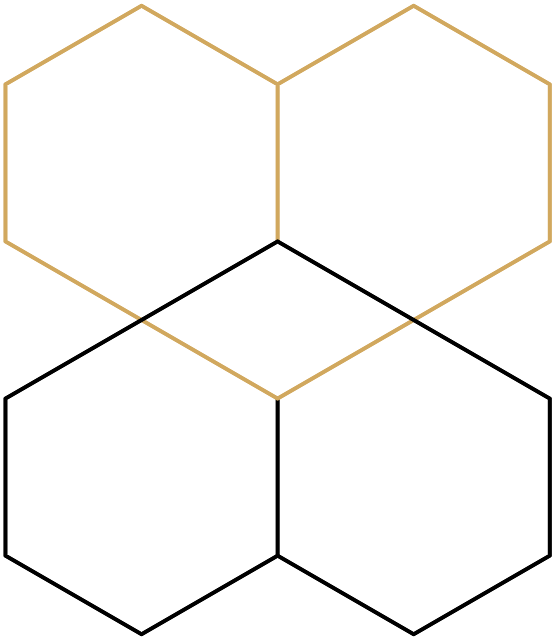
Reproduce this pattern procedurally as a Shadertoy shader.

```glsl
// Two interlaced pairs of hexagon outlines, gold above and black below, on white.

const float HALF_WIDTH = 0.8660254; // half the width of a hexagon with side 1

float segment(vec2 p, vec2 a, vec2 b) {
    vec2 pa = p - a, ba = b - a;
    return length(pa - ba * clamp(dot(pa, ba) / dot(ba, ba), 0.0, 1.0));
}

// Outer contour of a hexagon pair whose shared edge runs along x = 0
float pairOutline(vec2 p) {
    p.x = abs(p.x);
    vec2 notch = vec2(0.0, 1.5);
    vec2 peak = vec2(HALF_WIDTH, 2.0);
    vec2 shoulder = vec2(2.0 * HALF_WIDTH, 1.5);
    vec2 hip = vec2(2.0 * HALF_WIDTH, 0.5);
    vec2 tip = vec2(0.0, -0.5);
    float d = min(segment(p, notch, peak), segment(p, peak, shoulder));
    return min(d, min(segment(p, shoulder, hip), segment(p, hip, tip)));
}

float sharedEdge(vec2 p) {
    return segment(p, vec2(0.0, 0.5), vec2(0.0, 1.5));
}

float stroke(float d, float pixel) {
    return 1.0 - smoothstep(-0.5, 0.5, (d - 0.013) / pixel);
}

void mainImage(out vec4 fragColor, in vec2 fragCoord) {
    // One unit is the side of a hexagon
    float side = 0.2455 * iResolution.y;
    vec2 p = (fragCoord - vec2(0.4993, 0.5) * iResolution.xy) / side;
    float pixel = 1.0 / side;
    vec2 flipped = vec2(p.x, -p.y);

    vec3 gold = vec3(0.82, 0.66, 0.37);
    vec3 black = vec3(0.0);
    vec3 color = vec3(1.0);

    // Black stem, then the gold pair, then the black contour on top
    color = mix(color, black, stroke(sharedEdge(flipped), pixel));
    color = mix(color, gold, stroke(min(pairOutline(p), sharedEdge(p)), pixel));
    color = mix(color, black, stroke(pairOutline(flipped), pixel));

    fragColor = vec4(color, 1.0);
}
```
